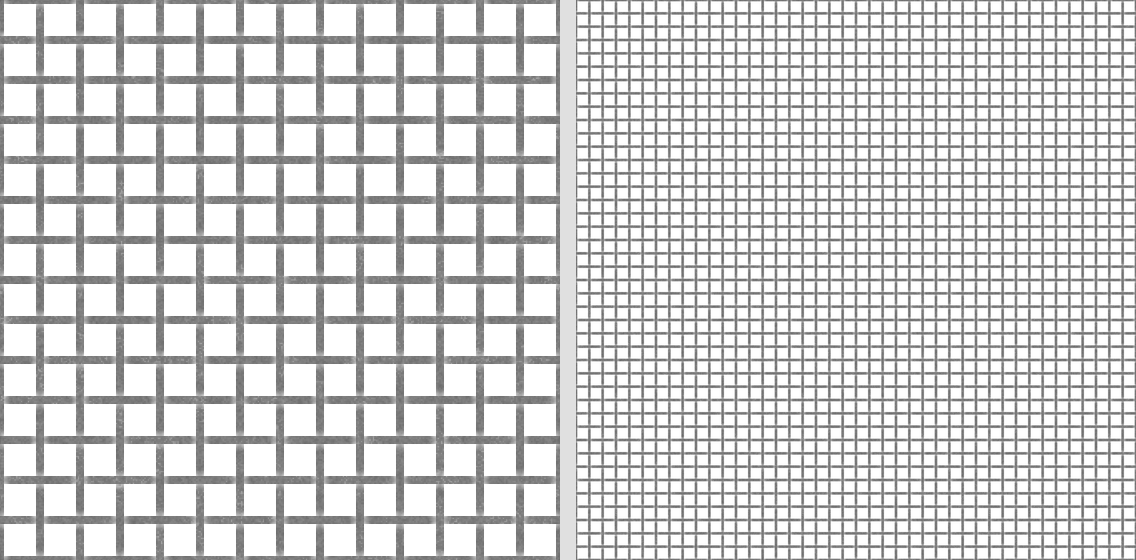
Left: one tile. Right: repeated 3 by 3.
Reproduce this pattern procedurally as a three.js fragment shader.

```glsl
// A plain over-under weave of flat grey strips on white, as an open square lattice.
// Each strip pales where it dives under a crossing strip, most along its edges;
// wrapping value noise gives the strips a fine, slightly blotchy stone grain.

varying vec2 vUv;

const float REPEATS = 14.0;         // strips across and down (even, so the weave wraps)
const float HALF_WIDTH = 0.102;     // half strip width, in cells
const float EDGE_SOFT = 0.024;      // edge smoothing, in cells
const float FADE_LENGTH = 0.19;     // reach of the pale ends, in cells
const float FADE_CENTER = 0.42;     // paleness on the strip axis
const float FADE_EDGE = 0.82;       // paleness on the strip edges
const float GRAIN_FINE = 336.0;     // noise cells across the canvas
const float GRAIN_MEDIUM = 168.0;
const float GRAIN_COARSE = 42.0;
const float GRAIN_AMOUNT = 0.16;
const float SPECK_AMOUNT = 0.10;
const vec3 GROUND = vec3(1.0);
const vec3 STRIP = vec3(0.492);
const vec3 PALE = vec3(0.93);

float hash(vec2 p) {
  return fract(sin(dot(p, vec2(127.1, 311.7))) * 43758.5453);
}

// Value noise that wraps after one canvas
float wrapNoise(vec2 uv, float cells) {
  vec2 p = uv * cells;
  vec2 i = floor(p);
  vec2 f = fract(p);
  f = f * f * (3.0 - 2.0 * f);
  vec2 a = mod(i, cells);
  vec2 b = mod(i + 1.0, cells);
  return mix(mix(hash(a), hash(vec2(b.x, a.y)), f.x),
             mix(hash(vec2(a.x, b.y)), hash(b), f.x), f.y);
}

// Brightness offset of the grain, with sparse light specks
float grain(vec2 uv) {
  float fine = wrapNoise(uv, GRAIN_FINE);
  float medium = wrapNoise(uv, GRAIN_MEDIUM);
  float coarse = wrapNoise(uv, GRAIN_COARSE);
  float blend = 0.45 * fine + 0.35 * medium + 0.2 * coarse - 0.5;
  float specks = smoothstep(0.6, 1.0, fine) * smoothstep(0.4, 0.9, coarse);
  return GRAIN_AMOUNT * blend + SPECK_AMOUNT * specks;
}

// Coverage of a strip at a distance from its axis
float stripMask(float across) {
  return 1.0 - smoothstep(-0.5, 0.5, (across - HALF_WIDTH) / EDGE_SOFT);
}

// Strip colour; along is the distance to the nearest crossing it dives under
vec3 stripColor(float across, float along, float wear) {
  float fade = 1.0 - smoothstep(HALF_WIDTH - 0.03, HALF_WIDTH + FADE_LENGTH, along);
  float rim = clamp(across / HALF_WIDTH, 0.0, 1.0);
  float paleness = fade * mix(FADE_CENTER, FADE_EDGE, rim * rim);
  return mix(STRIP + wear, PALE, paleness);
}

void main() {
  vec2 p = vUv * REPEATS;
  vec2 node = floor(p + 0.5);
  vec2 offset = abs(p - node);
  float wear = grain(vUv);

  // Every strip goes under at every second crossing
  float alongRow = abs(mod(p.x + node.y + 1.0, 2.0) - 1.0);
  float alongColumn = abs(mod(p.y + node.x, 2.0) - 1.0);
  vec3 rowColor = stripColor(offset.y, alongRow, wear);
  vec3 columnColor = stripColor(offset.x, alongColumn, wear);
  float rowMask = stripMask(offset.y);
  float columnMask = stripMask(offset.x);

  // Columns lie on top at even crossings, rows at odd ones
  bool columnOnTop = mod(node.x + node.y, 2.0) < 0.5;
  vec3 lower = columnOnTop ? rowColor : columnColor;
  vec3 upper = columnOnTop ? columnColor : rowColor;
  float lowerMask = columnOnTop ? rowMask : columnMask;
  float upperMask = columnOnTop ? columnMask : rowMask;

  vec3 color = mix(GROUND, lower, lowerMask);
  color = mix(color, upper, upperMask);
  gl_FragColor = vec4(color, 1.0);
}
```
